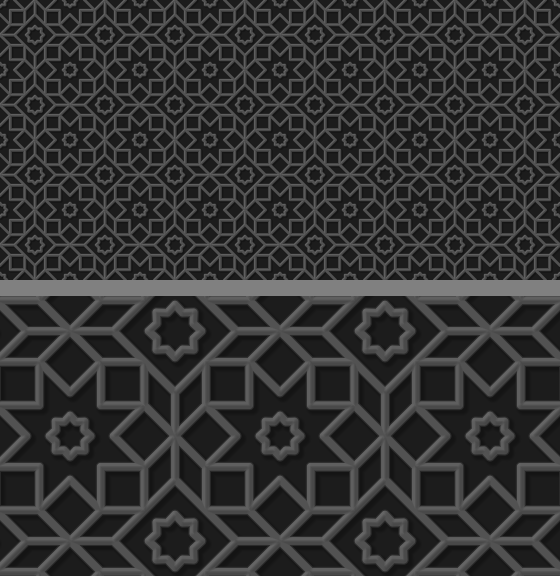
Top: the whole. Bottom: its middle third, enlarged.
Reproduce this pattern procedurally as a Shadertoy shader.

```glsl
// Dark embossed lattice of squares, lozenges and eight-pointed stars, 8 x 4 cells.
// Each cell is folded to one octant, where a few segments give the strap distance;
// straps are lit from the upper left and cast a soft shadow on the ground.

const vec2 REPEATS = vec2(8.0, 4.0);
const vec2 TO_LIGHT = vec2(-0.7071, 0.7071);
const float STRAP_HALF = 0.0185;
const float RIM_HALF = 0.024;
const float SMALL_STAR = 0.098;
const float LARGE_STAR = 0.126;
const float STAR_NOTCH = 0.75;

float segmentDistance(vec2 p, vec2 a, vec2 b) {
    vec2 pa = p - a, ba = b - a;
    return length(pa - ba * clamp(dot(pa, ba) / dot(ba, ba), 0.0, 1.0));
}

// Mirror into the wedge 0 <= y <= x
vec2 foldOctant(vec2 p) {
    p = abs(p);
    return p.x < p.y ? p.yx : p;
}

// Outline of an eight-pointed star with points on axes and diagonals
float starDistance(vec2 p, float radius) {
    vec2 q = foldOctant(p);
    vec2 bisector = vec2(0.92388, 0.38268);
    float over = dot(q, vec2(-bisector.y, bisector.x));
    q -= 2.0 * max(over, 0.0) * vec2(-bisector.y, bisector.x);
    return segmentDistance(q, vec2(radius, 0.0), radius * STAR_NOTCH * bisector);
}

// Distance to the nearest strap centre line, in cell units
float latticeDistance(vec2 p) {
    vec2 q = foldOctant(fract(p + 0.5) - 0.5);
    float edge = 0.5 * (sqrt(2.0) - 1.0);
    float near = edge * sqrt(0.5);
    float far = near + edge;
    vec2 joint = vec2(far, near);
    vec2 crossing = vec2(0.5, 0.0);
    vec2 fork = vec2(0.5, edge);

    // Lozenge and square sharing a joint
    float d = segmentDistance(q, vec2(edge, 0.0), joint);
    d = min(d, segmentDistance(q, joint, crossing));
    d = min(d, segmentDistance(q, vec2(near), joint));
    d = min(d, segmentDistance(q, joint, vec2(far)));

    // Frame of the large star and the stem leading to it
    d = min(d, segmentDistance(q, vec2(far), fork));
    d = min(d, segmentDistance(q, fork, crossing));

    d = min(d, starDistance(q, SMALL_STAR));
    return min(d, starDistance(q - 0.5, LARGE_STAR));
}

float strapMask(float d, float halfWidth, float blur) {
    return 1.0 - smoothstep(halfWidth - blur, halfWidth + blur, d);
}

// Signed slope towards the light: positive on the lit side of a strap
float reliefTowards(vec2 p, vec2 light, float reach) {
    float ahead = latticeDistance(p + light * reach);
    float behind = latticeDistance(p - light * reach);
    return clamp((ahead - behind) / (2.0 * reach), -1.0, 1.0);
}

void mainImage(out vec4 fragColor, in vec2 fragCoord) {
    vec2 p = fragCoord / iResolution.xy * REPEATS;
    float blur = 0.6 * REPEATS.y / iResolution.y;
    float d = latticeDistance(p);

    // Ground with cast shadow
    float shadow = strapMask(latticeDistance(p + TO_LIGHT * 0.02), 0.03, 0.012);
    float shade = mix(0.11, 0.078, shadow);

    // Dark rim, then bevelled face
    float relief = reliefTowards(p, TO_LIGHT, 0.008);
    float face = 0.32 + (relief > 0.0 ? 0.075 : 0.045) * relief;
    shade = mix(shade, 0.17, strapMask(d, RIM_HALF, blur));
    shade = mix(shade, face, strapMask(d, STRAP_HALF, blur));

    fragColor = vec4(vec3(shade), 1.0);
}
```
